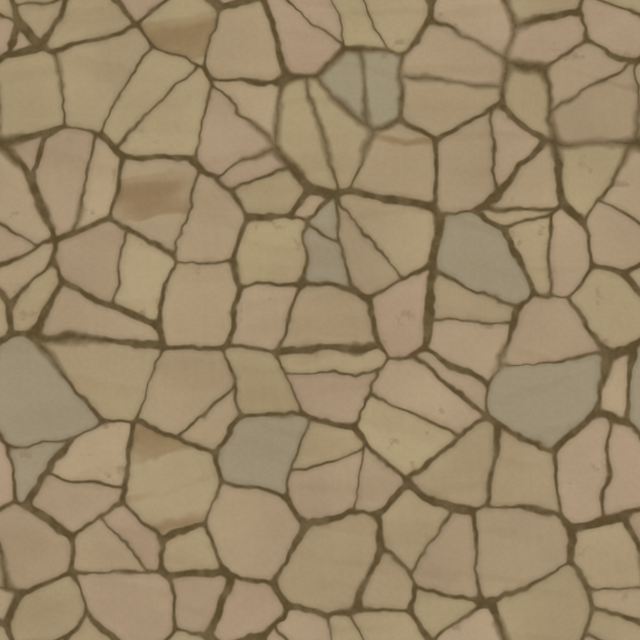
Write a WebGL 2 fragment shader that draws this texture.

```glsl
#version 300 es
precision highp float;
// Irregular sandstone paving with dark earthy joints, tiling in both directions.
// Stones are cells of a weighted Voronoi diagram on a wrapped grid, some split
// by a thin crack; wrapped value noise roughens the edges and mottles the faces.
uniform vec2 u_resolution;
out vec4 fragColor;

const float GRID = 9.0;

float hash(vec2 p, float seed) {
    return fract(sin(dot(p, vec2(127.1, 311.7)) + seed * 74.7) * 43758.5453);
}

// Value noise that repeats after a whole number of lattice steps
float noise(vec2 p, float period, float seed) {
    vec2 i = floor(p), f = fract(p);
    f = f * f * (3.0 - 2.0 * f);
    vec2 a = mod(i, period), b = mod(i + 1.0, period);
    return mix(mix(hash(a, seed), hash(vec2(b.x, a.y), seed), f.x),
               mix(hash(vec2(a.x, b.y), seed), hash(b, seed), f.x), f.y);
}

// Noise over the canvas, with freq lattice steps per grid cell
float gridNoise(vec2 p, float freq, float seed) {
    return noise(p * freq, GRID * freq, seed);
}

float fractal(vec2 p, float freq, float seed) {
    float sum = 0.0, amp = 0.53;
    for (int i = 0; i < 4; i++) {
        sum += amp * gridNoise(p, freq, seed + float(i));
        freq *= 2.0;
        amp *= 0.5;
    }
    return sum;
}

// Seed position in xy, weight in z
vec3 stoneSeed(vec2 cell) {
    vec2 id = mod(cell, GRID);
    vec2 jitter = vec2(hash(id, 1.0), hash(id, 2.0));
    return vec3(cell + 0.08 + 0.84 * jitter, 0.6 * hash(id, 3.0));
}

void main() {
    vec2 p = gl_FragCoord.xy / u_resolution * GRID;

    // Slightly uneven edges
    vec2 q = p + 0.09 * (vec2(gridNoise(p, 3.0, 11.0), gridNoise(p, 3.0, 12.0)) - 0.5)
               + 0.035 * (vec2(gridNoise(p, 10.0, 13.0), gridNoise(p, 10.0, 14.0)) - 0.5);

    // Stone that owns this point
    vec2 cell = floor(q);
    vec3 own = vec3(0.0);
    float best = 1e5;
    for (int y = -2; y <= 2; y++)
    for (int x = -2; x <= 2; x++) {
        vec2 c = floor(q) + vec2(x, y);
        vec3 s = stoneSeed(c);
        float power = dot(q - s.xy, q - s.xy) - s.z;
        if (power < best) { best = power; cell = c; own = s; }
    }
    vec2 id = mod(cell, GRID);
    vec2 local = q - own.xy;

    // Smooth minimum of the distances to all joints, each with its own width
    float swell = 0.45 + 1.1 * gridNoise(p, 2.0, 21.0);
    float sum = 0.0;
    for (int y = -3; y <= 3; y++)
    for (int x = -3; x <= 3; x++) {
        if (x == 0 && y == 0) continue;
        vec2 c = cell + vec2(x, y);
        vec3 s = stoneSeed(c);
        float power = dot(q - s.xy, q - s.xy) - s.z;
        float d = 0.5 * (power - best) / max(distance(s.xy, own.xy), 0.05);
        float pairRandom = fract(hash(id, 4.0) + hash(mod(c, GRID), 4.0));
        sum += exp(-(d - swell * mix(0.014, 0.052, pairRandom)) / 0.022);
    }

    // Thin crack through some of the larger stones
    float side = 0.0;
    if (own.z > 0.25 && hash(id, 5.0) < 0.5) {
        float angle = 6.2832 * hash(id, 6.0);
        float d = dot(local, vec2(cos(angle), sin(angle))) + 0.25 * (hash(id, 7.0) - 0.5);
        side = step(0.0, d);
        sum += exp(-(abs(d) - 0.018 * swell) / 0.022);
    }
    float inside = -0.022 * log(max(sum, 1e-30));

    // Stone face: tone per stone, cloudy mottling and fine grain
    float tone = hash(id, 8.0 + 0.3 * side);
    float cloud = fractal(p, 1.0, 31.0);
    float grain = gridNoise(p, 28.0, 41.0) - 0.5;
    float light = 0.63 + 0.55 * (tone - 0.5) + 1.0 * (cloud - 0.5);
    vec3 stone = mix(vec3(0.615, 0.535, 0.425), vec3(0.685, 0.605, 0.48), clamp(light, 0.0, 1.15));
    float tint = hash(id, 9.0 + 0.3 * side) - 0.5;
    stone += tint * vec3(0.012, -0.008, 0.025);
    stone = mix(stone, vec3(0.59, 0.55, 0.455), 0.75 * step(0.93, hash(id, 10.0)));

    // Brown sediment bands on a few stones, faint ones on the others
    float tilt = 0.6 * (hash(id, 15.0) - 0.5);
    vec2 along = mat2(cos(tilt), sin(tilt), -sin(tilt), cos(tilt)) * local;
    float band = noise(along * vec2(0.7, 6.0) + 16.0 + id, 64.0, 51.0);
    float banded = mix(0.1, 0.65, step(0.86, hash(id, 16.0)));
    stone = mix(stone, vec3(0.51, 0.41, 0.28), banded * smoothstep(0.5, 0.95, band));

    // Small stains and worn rims
    float stain = smoothstep(0.68, 0.86, fractal(p, 5.0, 61.0)) * step(0.55, tone);
    stone = mix(stone, vec3(0.54, 0.46, 0.36), 0.5 * stain);
    stone *= 1.0 - 0.07 * (1.0 - smoothstep(0.0, 0.09, inside));
    stone += 0.016 * grain;

    // Earth in the joints, smeared over the rims in places
    float earth = fractal(p, 6.0, 71.0);
    vec3 joint = mix(vec3(0.355, 0.295, 0.19), vec3(0.425, 0.36, 0.25), smoothstep(0.3, 0.8, earth));
    joint += 0.025 * grain;
    float smear = smoothstep(0.74, 0.92, gridNoise(p, 1.0, 81.0));
    float soft = max(0.024, 0.75 * GRID / u_resolution.y) + 0.05 * smear;
    fragColor = vec4(mix(joint, stone, smoothstep(-soft, soft, inside)), 1.0);
}
```
